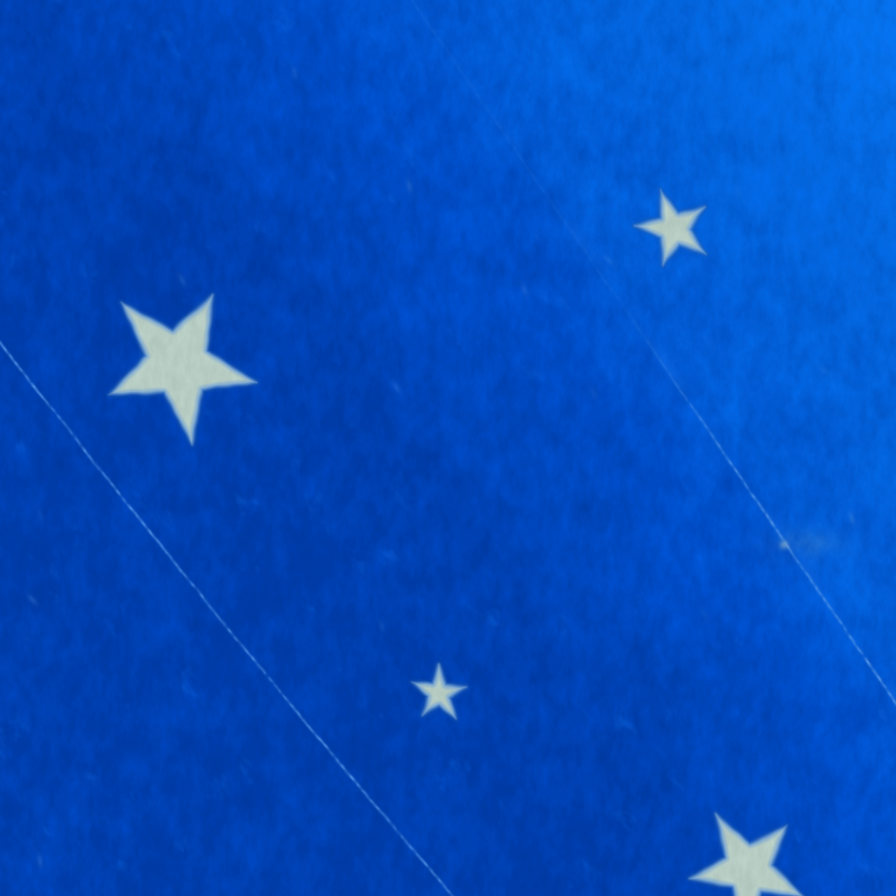
Give the GLSL for this pattern, as a Shadertoy shader.

```glsl
// Pale five-pointed stars on a worn, mottled blue sheet that brightens to the upper right.
// Gradient noise tints the ground; folded star distances, two broken scratches,
// sparse wisps and hashed flecks are laid over it, all in canvas units.

const vec3 DEEP_BLUE   = vec3(0.000, 0.243, 0.680);
const vec3 MID_BLUE    = vec3(0.000, 0.303, 0.785);
const vec3 BRIGHT_BLUE = vec3(0.010, 0.390, 0.860);
const vec3 STAR_FILL   = vec3(0.715, 0.800, 0.765);
const vec3 STAR_RIM    = vec3(0.460, 0.640, 0.830);
const vec3 STAR_FRINGE = vec3(0.130, 0.360, 0.680);
const vec3 SCRATCH_TINT = vec3(0.330, 0.590, 0.910);
const vec3 WISP_TINT   = vec3(0.050, 0.400, 0.880);
const vec3 SMUDGE_TINT = vec3(0.320, 0.540, 0.770);

const float NOTCH = 0.42;            // inner to outer star radius
const float STAR_SOFTNESS = 0.0028;
const float RIM_WIDTH = 0.0075;
const float FRINGE_WIDTH = 0.0030;
const vec2 STRETCH_AXIS = vec2(-0.616, 0.788);
const float STRETCH = 1.05;
const float SCRATCH_WIDTH = 0.0017;
const float FLECK_CELLS = 8.0;
const float FLECK_SHARE = 0.2;
const float TAU = 6.2831853;

// Each star: centre, outer radius, tilt in radians
const vec4 STARS[4] = vec4[4](
    vec4(0.199, 0.594, 0.0890, 1.07),
    vec4(0.752, 0.745, 0.0440, 0.61),
    vec4(0.490, 0.226, 0.0320, 0.27),
    vec4(0.835, 0.030, 0.0680, 0.83));

// Scratch end points
const vec2 LEFT_START  = vec2(0.000, 0.618);
const vec2 LEFT_END    = vec2(0.505, 0.000);
const vec2 RIGHT_START = vec2(0.469, 0.987);
const vec2 RIGHT_END   = vec2(1.000, 0.215);
const vec2 NICK        = vec2(0.875, 0.392);

vec2 hash2(vec2 p) {
    vec3 q = fract(p.xyx * vec3(0.1031, 0.1030, 0.0973));
    q += dot(q, q.yzx + 33.33);
    return fract((q.xx + q.yz) * q.zy);
}

float cornerSlope(vec2 cell, vec2 offset) {
    float angle = TAU * hash2(cell).x;
    return dot(vec2(cos(angle), sin(angle)), offset);
}

float gradientNoise(vec2 p) {
    vec2 i = floor(p), f = fract(p), e = vec2(1.0, 0.0);
    vec2 u = f * f * f * (f * (f * 6.0 - 15.0) + 10.0);
    return mix(mix(cornerSlope(i, f), cornerSlope(i + e, f - e), u.x),
               mix(cornerSlope(i + e.yx, f - e.yx), cornerSlope(i + e.xx, f - e.xx), u.x), u.y);
}

float fractalNoise(vec2 p) {
    float sum = 0.0, gain = 0.5;
    for (int k = 0; k < 4; k++) {
        sum += gain * gradientNoise(p);
        p = mat2(1.6, 1.2, -1.2, 1.6) * p + 17.3;
        gain *= 0.6;
    }
    return sum;
}

// Signed distance to a slightly stretched star, folded onto half of one point
float starDistance(vec2 p, float radius, float tilt) {
    vec2 axial = STRETCH_AXIS * dot(p, STRETCH_AXIS);
    p = (p - axial) * STRETCH + axial / STRETCH;
    float sector = TAU / 5.0;
    float angle = abs(mod(atan(p.y, p.x) - tilt + 0.5 * sector, sector) - 0.5 * sector);
    vec2 tip = vec2(radius, 0.0);
    vec2 edge = radius * NOTCH * vec2(cos(0.5 * sector), sin(0.5 * sector)) - tip;
    vec2 rel = length(p) * vec2(cos(angle), sin(angle)) - tip;
    float h = clamp(dot(rel, edge) / dot(edge, edge), 0.0, 1.0);
    return -sign(edge.x * rel.y - edge.y * rel.x) * length(rel - edge * h);
}

// Signed offset from a slightly bowed line (x) and position along it (y)
vec2 lineCoords(vec2 p, vec2 a, vec2 b, float bow) {
    vec2 dir = normalize(b - a);
    float along = dot(p - a, dir) / length(b - a);
    return vec2(dot(p - a, vec2(-dir.y, dir.x)) + bow * 4.0 * along * (1.0 - along), along);
}

float softLine(float offset, float width) {
    return exp(-offset * offset / (width * width));
}

// Short blurred streaks, at most one per cell
float flecks(vec2 p) {
    vec2 grid = p * FLECK_CELLS, cell = floor(grid);
    vec2 seed = hash2(cell + 41.0), place = hash2(cell + 7.0);
    vec2 q = (grid - cell - 0.25 - 0.5 * place) / FLECK_CELLS;
    float angle = mix(1.6, 2.5, place.y);
    q = vec2(dot(q, vec2(cos(angle), sin(angle))), dot(q, vec2(-sin(angle), cos(angle))));
    float streak = softLine(q.x, 0.007) * softLine(q.y, 0.0030);
    return streak * step(seed.x, FLECK_SHARE) * mix(0.08, 0.35, seed.y * seed.y);
}

void mainImage(out vec4 fragColor, in vec2 fragCoord) {
    vec2 p = fragCoord / iResolution.y;
    float pixel = 1.0 / iResolution.y;
    vec2 left = lineCoords(p, LEFT_START, LEFT_END, 0.005);
    vec2 right = lineCoords(p, RIGHT_START, RIGHT_END, 0.0);

    // Ground: diagonal glow, soft clouds, blotches and upright grain
    float clouds = fractalNoise(p * vec2(9.0, 7.0));
    float blotch = fractalNoise(p * vec2(30.0, 22.0) + 31.0);
    float grain = fractalNoise(p * vec2(75.0, 38.0) + 5.0);
    float glow = smoothstep(-0.42, 0.27, right.x) + 0.22 * clouds + 0.20 * blotch + 0.14 * grain;
    glow += 0.10 * smoothstep(0.7, 1.0, p.y) * smoothstep(0.1, -0.3, right.x);
    glow += 0.08 * softLine(right.x - 0.03, 0.03) * smoothstep(0.0, 0.3, right.y);
    vec3 color = mix(DEEP_BLUE, MID_BLUE, clamp(2.0 * glow, -0.1, 1.0));
    color = mix(color, BRIGHT_BLUE, clamp(2.0 * glow - 1.0, 0.0, 1.0));
    color += vec3(0.01, 0.05, 0.06) * smoothstep(0.18, 0.45, right.x);
    color *= 1.0 + 0.05 * clouds + 0.08 * blotch + 0.10 * grain;

    // Wear: wisps, flecks, broken scratches and the smudge beside the nick
    float wisp = smoothstep(0.20, 0.50, fractalNoise(vec2(right.x * 26.0, right.y * 15.0) + 63.0));
    color = mix(color, WISP_TINT, 0.40 * wisp);
    color = mix(color, SCRATCH_TINT, flecks(p));
    float width = max(SCRATCH_WIDTH, 0.8 * pixel);
    float grit = 0.85 + 1.1 * gradientNoise(p * 140.0) + 0.6 * gradientNoise(p * 34.0);
    float wobble = 0.0012 * gradientNoise(p * 22.0);
    float rightFade = mix(0.08, 0.58, smoothstep(0.40, 0.75, right.y));
    float smear = softLine(right.x - 0.004, 0.006) * smoothstep(0.0, 0.4, gradientNoise(p * 16.0) + 0.1);
    color = mix(color, WISP_TINT, 0.5 * smear * smoothstep(0.1, 0.3, right.y));
    color = mix(color, SCRATCH_TINT, clamp(0.55 * grit, 0.0, 1.0) * softLine(left.x + wobble, width));
    color = mix(color, SCRATCH_TINT, clamp(rightFade * grit, 0.0, 1.0) * softLine(right.x + wobble, width));
    vec2 smudge = (p - NICK - vec2(0.022, 0.0)) / vec2(0.036, 0.016);
    color = mix(color, SMUDGE_TINT, 0.3 * exp(-dot(smudge, smudge)) * clamp(0.8 + 2.5 * blotch, 0.0, 1.5));
    color = mix(color, STAR_FILL, 0.45 * softLine(length(p - NICK), 0.005));

    // Stars: dull fringe, bluish rim, then a faintly stained pale fill
    float star = 1.0;
    for (int k = 0; k < 4; k++)
        star = min(star, starDistance(p - STARS[k].xy, STARS[k].z, STARS[k].w));
    star += 0.0015 * gradientNoise(p * 60.0);
    float soft = max(STAR_SOFTNESS, pixel);
    vec3 paint = mix(STAR_RIM, STAR_FILL * (1.0 + 0.10 * grain), smoothstep(0.0, RIM_WIDTH, -star));
    color = mix(color, STAR_FRINGE, 0.5 * smoothstep(FRINGE_WIDTH + soft, 0.0, star));
    color = mix(color, paint, smoothstep(soft, -soft, star));

    fragColor = vec4(clamp(color, 0.0, 1.0), 1.0);
}
```
